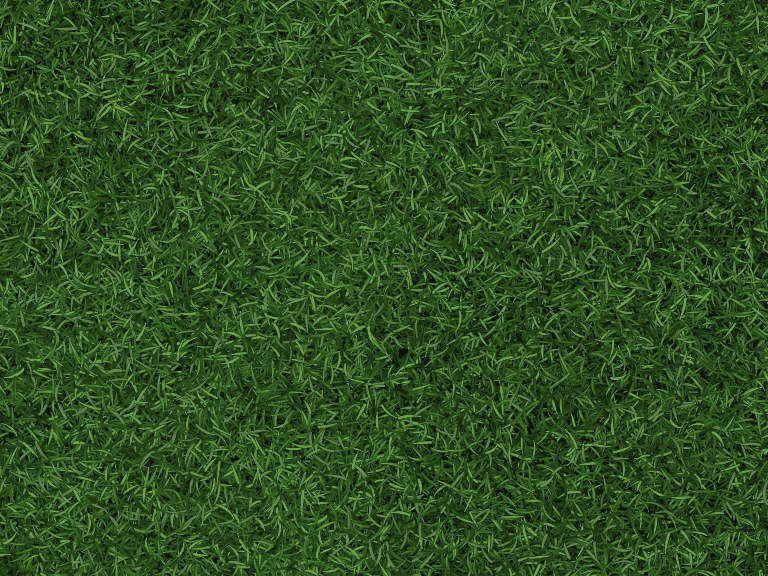
A Shadertoy shader for this texture:

```glsl
// Dense lawn seen from above: short, tangled grass blades in many layers.

const int LAYERS = 14;
const float CELL = 0.022;          // grid spacing, in canvas heights
const float HALF_WIDTH = 0.0022;   // blade half width at the root
const float SHADOW_REACH = 0.002;

const vec3 SOIL   = vec3(0.03, 0.07, 0.015);
const vec3 DEEP   = vec3(0.10, 0.20, 0.06);
const vec3 MIDDLE = vec3(0.17, 0.31, 0.11);
const vec3 LEAF   = vec3(0.24, 0.42, 0.15);
const vec3 BRIGHT = vec3(0.43, 0.62, 0.30);
const vec3 PALE   = vec3(0.38, 0.50, 0.31);

vec4 hash4(vec3 p) {
    vec4 h = fract(p.xyzx * vec4(0.1031, 0.1030, 0.0973, 0.1099));
    h += dot(h, h.wzxy + 33.33);
    return fract((h.xxyz + h.yzzw) * h.zywx);
}

vec2 rotate(vec2 p, float angle) {
    float c = cos(angle), s = sin(angle);
    return vec2(c * p.x + s * p.y, c * p.y - s * p.x);
}

// Distance to a tapered blade lying along x.
float bladeDistance(vec2 p, float halfLength, float halfWidth) {
    float along = clamp(p.x / halfLength, -1.0, 1.0);
    float taper = mix(1.0, 0.4, smoothstep(-0.2, 1.0, along));
    return length(vec2(p.x - along * halfLength, p.y)) - halfWidth * taper;
}

// Broad, faint patches of light from layered sines.
float patches(vec2 p) {
    float broad = sin(p.x * 4.1 + 1.7 * sin(p.y * 3.3 + 0.6) - 1.2);
    float fine = sin(p.x * 13.0 - p.y * 9.0 + 2.0 * sin(p.y * 11.0));
    return 0.03 * broad + 0.02 * fine;
}

// Draws one blade over ground, which holds tone in x and paleness in y.
vec2 addBlade(vec2 ground, vec2 p, vec4 shape, vec4 look, float height, float pixel) {
    float halfLength = mix(0.011, 0.019, shape.w);
    vec2 q = rotate(p, 6.28318 * shape.z);
    q.y -= (look.x - 0.5) * 0.5 * q.x * q.x / halfLength;
    float halfWidth = HALF_WIDTH * mix(0.75, 1.15, look.z);
    float d = bladeDistance(q, halfLength, halfWidth);

    float along = clamp(q.x / halfLength, -1.0, 1.0);
    float across = clamp(q.y / halfWidth, -1.0, 1.0);
    float tone = 0.21 + 0.5 * height + 0.88 * (look.y - 0.5)
               + 0.15 * along + 0.1 * across;
    float paleness = smoothstep(0.35, 0.75, look.w);

    ground.x *= 1.0 - 0.38 * (1.0 - smoothstep(0.0, SHADOW_REACH, d));
    float cover = clamp(0.5 - d / pixel, 0.0, 1.0);
    return mix(ground, vec2(clamp(tone, 0.0, 1.05), paleness), cover);
}

// One layer: a jittered blade in each cell of a grid.
vec2 addLayer(vec2 ground, vec2 p, float layer, float height, float pixel) {
    vec2 grid = p / CELL + vec2(0.37, 0.71) * layer;
    vec2 home = floor(grid);
    for (int y = -1; y <= 1; y++) {
        for (int x = -1; x <= 1; x++) {
            vec2 id = home + vec2(x, y);
            vec4 shape = hash4(vec3(id, layer * 7.0 + 3.0));
            vec4 look = hash4(vec3(id + 91.0, layer * 5.0 + 11.0));
            vec2 local = (grid - id - shape.xy) * CELL;
            ground = addBlade(ground, local, shape, look, height, pixel);
        }
    }
    return ground;
}

vec3 grassColor(float tone, float paleness) {
    vec3 color = mix(SOIL, DEEP, smoothstep(0.03, 0.21, tone));
    color = mix(color, MIDDLE, clamp((tone - 0.21) / 0.24, 0.0, 1.0));
    color = mix(color, LEAF, clamp((tone - 0.45) / 0.24, 0.0, 1.0));
    vec3 light = mix(BRIGHT, PALE, paleness);
    return mix(color, light, clamp((tone - 0.69) / 0.21, 0.0, 1.0));
}

void mainImage(out vec4 fragColor, in vec2 fragCoord) {
    float pixel = 1.0 / iResolution.y;
    vec2 p = fragCoord * pixel;

    // Blades pile up from the dark soil to the sunlit top.
    vec2 ground = vec2(0.02, 0.0);
    for (int i = 0; i < LAYERS; i++) {
        float layer = float(i);
        float height = layer / float(LAYERS - 1);
        ground = addLayer(ground, p, layer, height, pixel);
    }

    float tone = ground.x + patches(p);
    fragColor = vec4(grassColor(tone, ground.y), 1.0);
}
```
